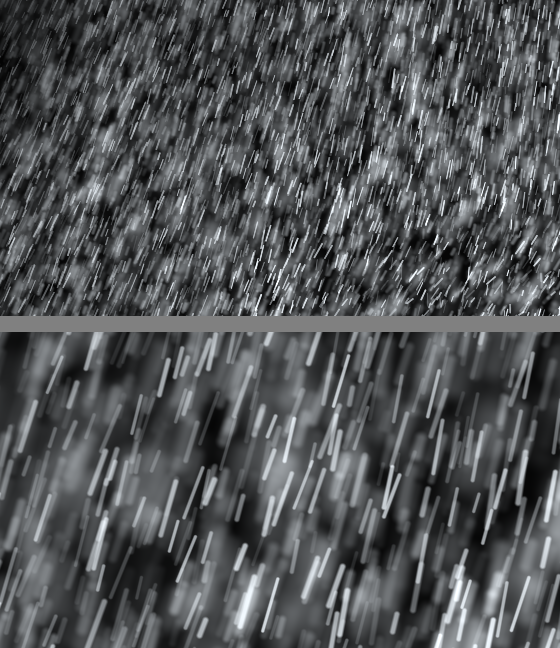
Top: the whole. Bottom: its middle third, enlarged.
A Shadertoy shader for this texture:

```glsl
// Dense wind-blown sleet, lit against darkness. Four layers of scattered
// capsules, from wide and blurred to thin and crisp, are screened together.
// The lean of each capsule follows a smooth wind field over the canvas.

#define BASE_LIGHT 0.02
#define FAR_LIGHT 0.23
#define MID_LIGHT 0.24
#define NEAR_LIGHT 0.30
#define SHARP_LIGHT 0.62
#define LEAN_LEFT 0.42
#define LEAN_RIGHT 0.14
#define GUST_LEAN 0.6
#define GAIN 1.06
#define TINT vec3(0.97, 1.0, 1.025)

// Three random values in 0..1 from an integer lattice point.
vec3 hash3(ivec3 cell) {
    uvec3 v = uvec3(cell + 4096) * 1664525u + 1013904223u;
    v.x += v.y * v.z; v.y += v.z * v.x; v.z += v.x * v.y;
    v ^= v >> 16u;
    v.x += v.y * v.z; v.y += v.z * v.x; v.z += v.x * v.y;
    return vec3(v >> 8u) / 16777216.0;
}

float valueNoise(vec2 p) {
    ivec2 i = ivec2(floor(p));
    vec2 f = fract(p);
    f = f * f * (3.0 - 2.0 * f);
    float low = mix(hash3(ivec3(i, 90)).x, hash3(ivec3(i + ivec2(1, 0), 90)).x, f.x);
    float high = mix(hash3(ivec3(i + ivec2(0, 1), 90)).x, hash3(ivec3(i + 1, 90)).x, f.x);
    return mix(low, high, f.y);
}

// Canvas position, 0..1 on both axes, of a point in units of the height.
vec2 toCanvas(vec2 p) {
    return vec2(p.x * iResolution.y / iResolution.x, p.y);
}

// Strength of the turbulent gust in the lower right corner.
float gust(vec2 uv) {
    return smoothstep(0.62, 0.1, length((uv - vec2(0.95, 0.0)) * vec2(1.0, 1.3)));
}

float capsule(vec2 p, vec2 halfAxis) {
    float t = clamp(dot(p, halfAxis) / dot(halfAxis, halfAxis), -1.0, 1.0);
    return length(p - t * halfAxis);
}

// One layer: "count" capsules per square cell; softness 1 is fully blurred.
float streaks(vec2 p, float cellSize, int count, float halfLength,
              float radius, float softness, float light, int seed) {
    float pixel = 0.5 / iResolution.y;
    ivec2 home = ivec2(floor(p / cellSize));
    float dark = 1.0;
    for (int y = -1; y <= 1; y++)
    for (int x = -1; x <= 1; x++)
    for (int k = 0; k < count; k++) {
        ivec2 cell = home + ivec2(x, y);
        vec3 place = hash3(ivec3(cell, seed + 2 * k));
        vec3 look = hash3(ivec3(cell, seed + 2 * k + 1));
        vec2 center = (vec2(cell) + place.xy) * cellSize;
        vec2 uv = toCanvas(center);
        float swirl = gust(uv);
        float lean = mix(LEAN_LEFT, LEAN_RIGHT, uv.x) + GUST_LEAN * swirl * look.z
                   + (look.x - 0.5) * mix(0.2, 0.6, swirl);
        float reach = halfLength * mix(0.4, 1.4, place.z) * (1.0 - 0.3 * swirl);
        float r = radius * mix(0.7, 1.3, look.z);
        float d = capsule(p - center, reach * vec2(sin(lean), cos(lean)));
        float edge = max(r * softness, pixel);
        float cover = 1.0 - smoothstep(r - edge, r + edge, d);
        dark *= 1.0 - cover * light * mix(0.15, 1.0, look.y * look.y);
    }
    return dark;
}

// Broad lighting: dim upper left, brighter toward the lower right.
float lighting(vec2 uv) {
    float slope = mix(0.9, 1.15, smoothstep(0.1, 0.9, 0.5 * (uv.x + 1.0 - uv.y)));
    float corner = smoothstep(0.0, 0.42, length((uv - vec2(0.0, 1.0)) * vec2(1.5, 0.75)));
    return slope * mix(0.45, 1.0, corner);
}

void mainImage(out vec4 fragColor, in vec2 fragCoord) {
    vec2 p = fragCoord / iResolution.y;
    vec2 uv = toCanvas(p);

    // Layers from the blurred background to the focused foreground.
    float dark = 1.0 - BASE_LIGHT;
    dark *= streaks(p, 0.11, 4, 0.022, 0.021, 1.0, FAR_LIGHT, 10);
    dark *= streaks(p, 0.075, 5, 0.021, 0.0088, 0.95, MID_LIGHT, 30);
    dark *= streaks(p, 0.06, 5, 0.018, 0.0046, 0.85, NEAR_LIGHT, 50);
    float focus = SHARP_LIGHT * mix(0.8, 1.1, smoothstep(0.0, 0.6, uv.x));
    dark *= streaks(p, 0.06, 5, 0.021, 0.0023, 0.6, focus, 70);

    // Uneven density and overall light.
    float patches = mix(0.86, 1.14, valueNoise(p * vec2(11.0, 8.0)));
    float value = (1.0 - dark) * patches * lighting(uv) * GAIN;
    fragColor = vec4(clamp(value * TINT, 0.0, 1.0), 1.0);
}
```
